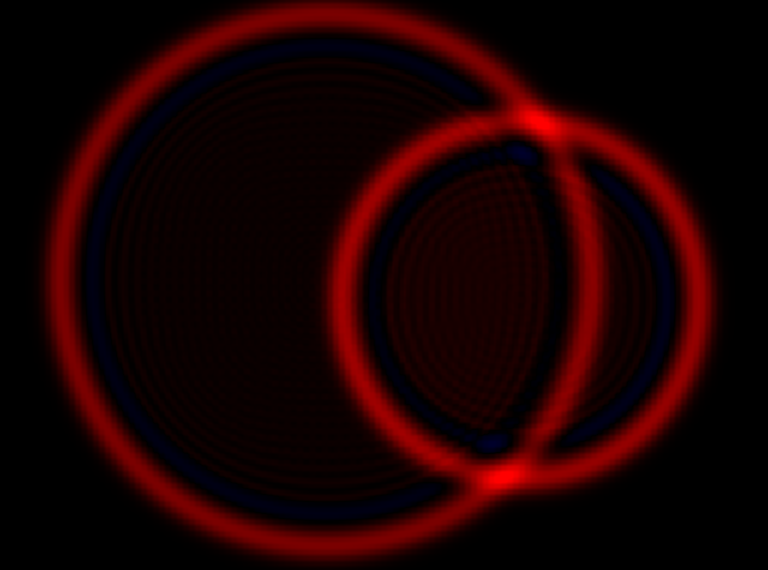
Write a WebGL 1 fragment shader that draws this background.

```glsl
precision highp float;
// Two overlapping circular wavefronts: red crests, blue troughs, faint grid ripples inside.

uniform vec2 u_resolution;

#define BIG_RING vec3(0.572, 0.509, 0.466)    // centre x, y and radius, in canvas heights
#define SMALL_RING vec3(0.913, 0.474, 0.313)
#define CREST_WIDTH 0.027
#define TROUGH_OFFSET 0.056
#define TROUGH_WIDTH 0.018
#define RIPPLE_START 0.083
#define RIPPLE_PERIOD 0.028
#define RIPPLE_DECAY 0.055
#define CELLS 95.0                            // simulation cells per canvas height

const float TAU = 6.2831853;

float bell(float x, float width) {
    return exp(-x * x / (width * width));
}

// Softly snaps a position to the cells of the wave grid.
vec2 softCells(vec2 p) {
    vec2 q = p * CELLS;
    return (floor(q) + smoothstep(0.1, 0.9, fract(q))) / CELLS;
}

// Trailing ripples that turn from round to square with depth.
float ripples(vec2 offset, float radius, float depth) {
    vec2 sq = offset * offset;
    float squareDist = sqrt(sqrt(dot(sq, sq)));
    float squareness = 0.7 * smoothstep(0.06, 0.22, depth);
    float dist = mix(length(offset), squareDist, squareness);
    float lag = radius - dist - RIPPLE_START;
    float phase = TAU * lag / RIPPLE_PERIOD * (1.0 + 1.5 * max(lag, 0.0));
    float fade = 0.032 * exp(-max(lag, 0.0) / RIPPLE_DECAY) + 0.005;
    return cos(phase) * fade * smoothstep(0.065, 0.083, depth);
}

// Fine lattice of layered sines deep inside a ring.
float lattice(vec2 offset, float depth) {
    vec2 wave = cos(offset * TAU * CELLS * 0.46);
    float speckle = wave.x * wave.y + 0.4 * (wave.x + wave.y);
    return 0.007 * speckle * smoothstep(0.09, 0.16, depth);
}

// Signed wave height: crest, trough, and the residue left inside.
float wavefront(vec2 p, vec3 ring, float crest, float trough, float residue) {
    vec2 offset = p - ring.xy;
    float depth = ring.z - length(offset);
    float height = crest * bell(depth, CREST_WIDTH);
    height -= trough * bell(depth - TROUGH_OFFSET, TROUGH_WIDTH);
    height += residue * smoothstep(0.03, 0.08, depth);
    return height + ripples(offset, ring.z, depth) + lattice(offset, depth);
}

void main() {
    vec2 p = softCells(gl_FragCoord.xy / u_resolution.y);

    // The two waves add where they overlap.
    float height = wavefront(p, BIG_RING, 0.48, 0.10, 0.038)
                 + wavefront(p, SMALL_RING, 0.58, 0.13, 0.055);

    // Positive heights glow red, negative heights blue.
    vec3 color = vec3(max(height, 0.0), 0.0, max(-height, 0.0));
    gl_FragColor = vec4(min(color, 1.0), 1.0);
}
```
